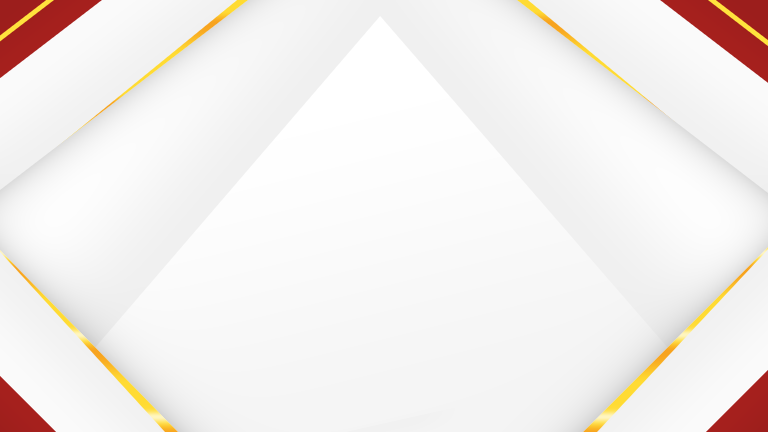
Write a Shadertoy shader that draws this background.

```glsl
#define CANVAS vec2(1.7778, 1.0)
#define RED vec3(0.65, 0.125, 0.115)
#define YELLOW vec3(1.0, 0.86, 0.20)
#define ORANGE vec3(0.97, 0.64, 0.12)
#define SHADOW_DEPTH 0.14
#define SHADOW_WIDTH 0.035
#define WING_DEPTH 0.06
#define WING_WIDTH 0.30
#define GLINT_PERIOD 0.19
#define STRIPE_OFFSET 0.073
#define STRIPE_HALF_WIDTH 0.0055

// Signed distance to the line a-b, positive on its left
float lineDist(vec2 p, vec2 a, vec2 b) {
    vec2 dir = normalize(b - a);
    return dot(p - a, vec2(-dir.y, dir.x));
}

// Antialiased coverage of the positive side
float cover(float d) {
    return clamp(d * iResolution.y + 0.5, 0.0, 1.0);
}

// Metallic gradient, with glints on the lower bars
vec3 goldColor(vec2 p) {
    float t = fract((p.y - 0.035) / GLINT_PERIOD);
    float orange = smoothstep(0.4, 0.78, t) * (1.0 - smoothstep(0.8, 0.95, t));
    float toGlint = min(t, 1.0 - t);
    float glint = exp(-toGlint * toGlint * 250.0) * step(p.y, 0.5);
    return mix(mix(YELLOW, ORANGE, orange), vec3(1.0, 0.98, 0.85), 0.85 * glint);
}

// White panel with a drop shadow, tapered gold rim and red corner
vec3 addPanel(vec3 col, vec2 p, vec4 edge, vec4 rim, vec4 corner) {
    float dEdge = lineDist(p, edge.xy, edge.zw);
    float dRim = lineDist(p, rim.xy, rim.zw);
    float dRed = lineDist(p, corner.xy, corner.zw);

    col -= SHADOW_DEPTH * exp(min(dEdge, 0.0) / SHADOW_WIDTH);
    vec3 panel = vec3(mix(0.945, 0.98, smoothstep(0.0, 0.18, dEdge)));
    col = mix(col, panel, cover(dEdge));
    col = mix(col, goldColor(p), cover(dEdge) * cover(-dRim));

    vec3 red = RED * (1.0 - 0.06 * smoothstep(0.0, 0.12, dRed));
    float stripe = cover(STRIPE_HALF_WIDTH - abs(dRed - STRIPE_OFFSET)) * step(0.5, p.y);
    red = mix(red, vec3(1.0, 0.89, 0.24), stripe);
    return mix(col, red, cover(dRed));
}

// Pale central triangle between two shaded wings
vec3 backdrop(vec2 p) {
    vec2 apex = vec2(0.880, 0.963);
    float dLeft = lineDist(p, apex, vec2(0.225, 0.201));
    float dRight = lineDist(p, vec2(1.544, 0.197), apex);
    float dInside = min(dLeft, dRight);

    float wing = 1.0 - WING_DEPTH * (1.0 - smoothstep(0.0, WING_WIDTH, -dInside));
    float fall = (1.0 - p.y) + 0.25 * (p.x - apex.x);
    float center = 1.0 - 0.042 * smoothstep(0.15, 1.05, fall);

    // Faint fold along the bottom
    float dFold = lineDist(p, vec2(1.08, 0.063), vec2(0.80, 0.0));
    float fold = cover(dFold) * (1.0 - smoothstep(0.0, 0.06, dFold));
    center -= 0.015 * fold * (1.0 - smoothstep(0.95, 1.1, p.x));

    return vec3(mix(wing, center, cover(dInside)));
}

void mainImage(out vec4 fragColor, in vec2 fragCoord) {
    vec2 p = fragCoord / iResolution.xy * CANVAS;
    vec3 col = backdrop(p);

    // Upper left, upper right, lower left, lower right
    col = addPanel(col, p, vec4(0.0, 0.560, 0.574, 1.0),
        vec4(0.266, 0.769, 0.549, 1.0), vec4(0.0, 0.819, 0.236, 1.0));
    col = addPanel(col, p, vec4(1.197, 1.0, 1.778, 0.553),
        vec4(1.222, 1.0, 1.500, 0.769), vec4(1.528, 1.0, 1.778, 0.808));
    col = addPanel(col, p, vec4(0.412, 0.0, 0.0, 0.421),
        vec4(0.382, 0.0, 0.0, 0.417), vec4(0.130, 0.0, 0.0, 0.130));
    col = addPanel(col, p, vec4(1.778, 0.428, 1.350, 0.0),
        vec4(1.778, 0.423, 1.382, 0.0), vec4(1.778, 0.144, 1.634, 0.0));

    fragColor = vec4(clamp(col, 0.0, 1.0), 1.0);
}
```
